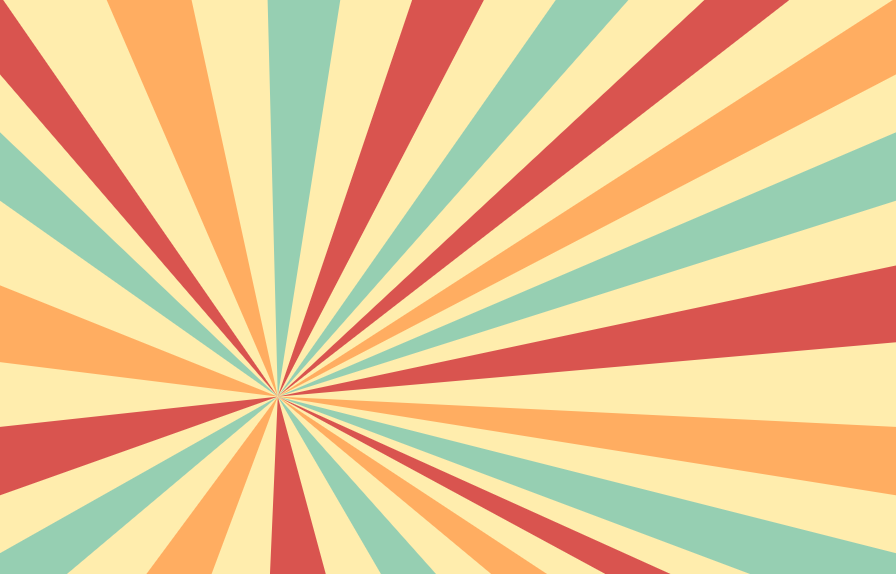
Give the GLSL for this background, as a Shadertoy shader.

```glsl
// Retro sunburst: coloured wedges fanning from an off-centre focus over cream.
#define FOCUS vec2(0.310, 0.309)
#define FRAME_CENTER vec2(0.5, 0.4533)
#define FRAME_HALF vec2(0.5, 0.5467)
#define RAYS 20
#define CREAM vec3(1.00, 0.93, 0.68)
#define ORANGE vec3(1.00, 0.68, 0.38)
#define TEAL vec3(0.59, 0.81, 0.70)
#define RED vec3(0.85, 0.33, 0.31)

// Point k of 40 where ray edges meet the frame, clockwise from top left.
// The second half of the frame is the first half turned by 180 degrees.
vec2 framePoint(int k) {
    k = k % (2 * RAYS);
    float turn = k < RAYS ? 1.0 : -1.0;
    float i = float(k % RAYS);
    vec2 offset;
    if (i < 12.0) {
        // Top side: even spacing that widens towards the corners
        float t = i - 5.5;
        offset = vec2(0.0801 * t + 1.11e-5 * pow(abs(t), 5.0) * sign(t), FRAME_HALF.y);
    } else {
        // Right side: spacing narrows outwards, middle pair is shifted
        float t = 15.5 - i;
        float shift = abs(t) < 1.0 ? 0.0173 : 0.0;
        offset = vec2(FRAME_HALF.x, 0.1341 * t - 0.00122 * t * t * t + shift);
    }
    return FRAME_CENTER + turn * offset;
}

float cross2(vec2 a, vec2 b) {
    return a.x * b.y - a.y * b.x;
}

// Colours cycle in threes, skipping one step after the third ray
vec3 rayColor(int n) {
    int id = (n > 2 ? n + 1 : n) % 3;
    return id == 0 ? ORANGE : id == 1 ? TEAL : RED;
}

// Smooth coverage of the wedge running clockwise from a to b
float wedge(vec2 p, vec2 a, vec2 b, float pixel) {
    float insideA = clamp(cross2(p, normalize(a)) / pixel + 0.5, 0.0, 1.0);
    float insideB = clamp(cross2(normalize(b), p) / pixel + 0.5, 0.0, 1.0);
    return max(insideA + insideB - 1.0, 0.0);
}

void mainImage(out vec4 fragColor, in vec2 fragCoord) {
    vec2 aspect = vec2(iResolution.x / iResolution.y, 1.0);
    float pixel = 1.0 / iResolution.y;
    vec2 p = fragCoord * pixel - FOCUS * aspect;

    vec3 color = CREAM;
    for (int n = 0; n < RAYS; n++) {
        vec2 a = (framePoint(2 * n + 1) - FOCUS) * aspect;
        vec2 b = (framePoint(2 * n + 2) - FOCUS) * aspect;
        color = mix(color, rayColor(n), wedge(p, a, b, pixel));
    }
    fragColor = vec4(color, 1.0);
}
```
